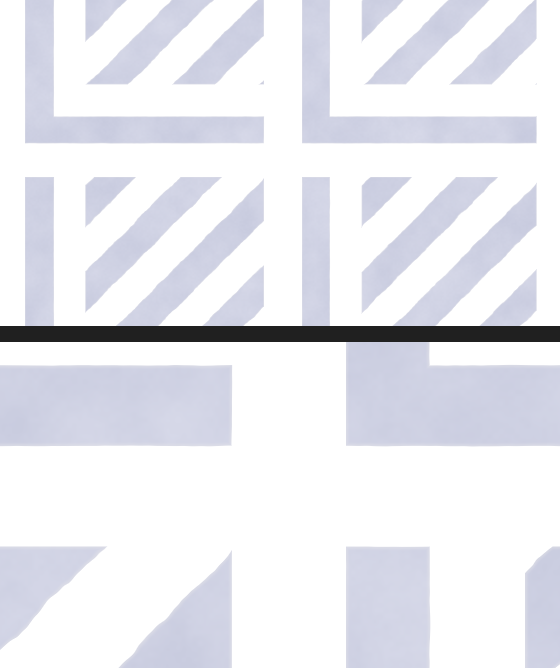
Top, the full canvas; bottom, a detail of the centre.
Give the GLSL for this pattern, as a Shadertoy shader.

```glsl
const vec2 CANVAS = vec2(768.0, 448.0);   // design units across the canvas
const vec2 TILE_ORIGIN = vec2(34.0, 243.0);
const vec2 TILE_PERIOD = vec2(380.0, 374.0);
const float TILE_SIZE = 328.0;
const float STRIPE_PERIOD = 118.0;
const float STRIPE_WIDTH = 57.0;

const vec3 PAPER = vec3(1.0);
const vec3 LAVENDER = vec3(0.81, 0.82, 0.89);
const vec3 PALE_RIM = vec3(0.89, 0.89, 0.91);

float hash(vec2 p) {
    return fract(sin(dot(p, vec2(127.1, 311.7))) * 43758.5453);
}

float valueNoise(vec2 p) {
    vec2 i = floor(p);
    vec2 f = fract(p);
    f = f * f * (3.0 - 2.0 * f);
    float low = mix(hash(i), hash(i + vec2(1.0, 0.0)), f.x);
    float high = mix(hash(i + vec2(0.0, 1.0)), hash(i + vec2(1.0)), f.x);
    return mix(low, high, f.y);
}

float fbm(vec2 p) {
    float sum = 0.0;
    float weight = 0.5;
    for (int i = 0; i < 4; i++) {
        sum += weight * valueNoise(p);
        p = p * 2.03 + 17.0;
        weight *= 0.5;
    }
    return sum;
}

// Signed distance to a box given by two opposite corners
float boxDistance(vec2 p, vec2 cornerA, vec2 cornerB) {
    vec2 d = abs(p - 0.5 * (cornerA + cornerB)) - 0.5 * (cornerB - cornerA);
    return length(max(d, 0.0)) + min(max(d.x, d.y), 0.0);
}

// Signed distance to evenly spaced diagonal bands
float stripeDistance(float along, float start) {
    float halfPeriod = 0.5 * STRIPE_PERIOD;
    float centre = start + 0.5 * STRIPE_WIDTH;
    float offset = mod(along - centre + halfPeriod, STRIPE_PERIOD) - halfPeriod;
    return (abs(offset) - 0.5 * STRIPE_WIDTH) * 0.70711;
}

// L-shaped frame with a striped panel in its elbow
float tileDistance(vec2 p, vec2 cell, float wobble) {
    float narrow = mod(cell.x, 2.0);
    float right = TILE_SIZE - 6.0 * narrow;
    float inner = 83.0 - narrow;
    float upright = boxDistance(p, vec2(0.0), vec2(40.0 - 1.5 * narrow, TILE_SIZE));
    float base = boxDistance(p, vec2(0.0, 291.0), vec2(right, TILE_SIZE));
    float panel = boxDistance(p, vec2(inner, 0.0), vec2(right, 247.0));
    float start = 13.0 + 2.0 * (hash(cell) - 0.5);
    float stripes = stripeDistance(p.x - inner + p.y, start) + wobble;
    return min(min(upright, base) + 0.2 * wobble, max(panel, stripes));
}

// Soft clouded wash with fine grain
vec3 washColour(vec2 p) {
    float cloud = fbm(p / 38.0) - 0.47;
    float grain = valueNoise(p / 2.5) - 0.5;
    vec3 tint = vec3(0.075, 0.07, 0.05) * cloud;
    return LAVENDER + tint + 0.008 * grain;
}

void mainImage(out vec4 fragColor, in vec2 fragCoord) {
    vec2 p = fragCoord / iResolution.xy * CANVAS;
    p.y = CANVAS.y - p.y;
    float pixel = CANVAS.y / iResolution.y;

    // Tile repeat
    vec2 cell = floor((p - TILE_ORIGIN) / TILE_PERIOD);
    vec2 local = p - TILE_ORIGIN - cell * TILE_PERIOD;

    // Hand-cut edges
    float wobble = 2.2 * (valueNoise(p / 14.0) - 0.5) + 0.8 * (valueNoise(p / 4.0) - 0.5);
    float d = tileDistance(local, cell, wobble);

    // Paint with a faint pale rim
    float coverage = clamp(0.5 - d / pixel, 0.0, 1.0);
    float rim = smoothstep(-2.0, 0.0, d);
    vec3 paint = mix(washColour(p), PALE_RIM, 0.5 * rim);
    fragColor = vec4(mix(PAPER, paint, coverage), 1.0);
}
```
